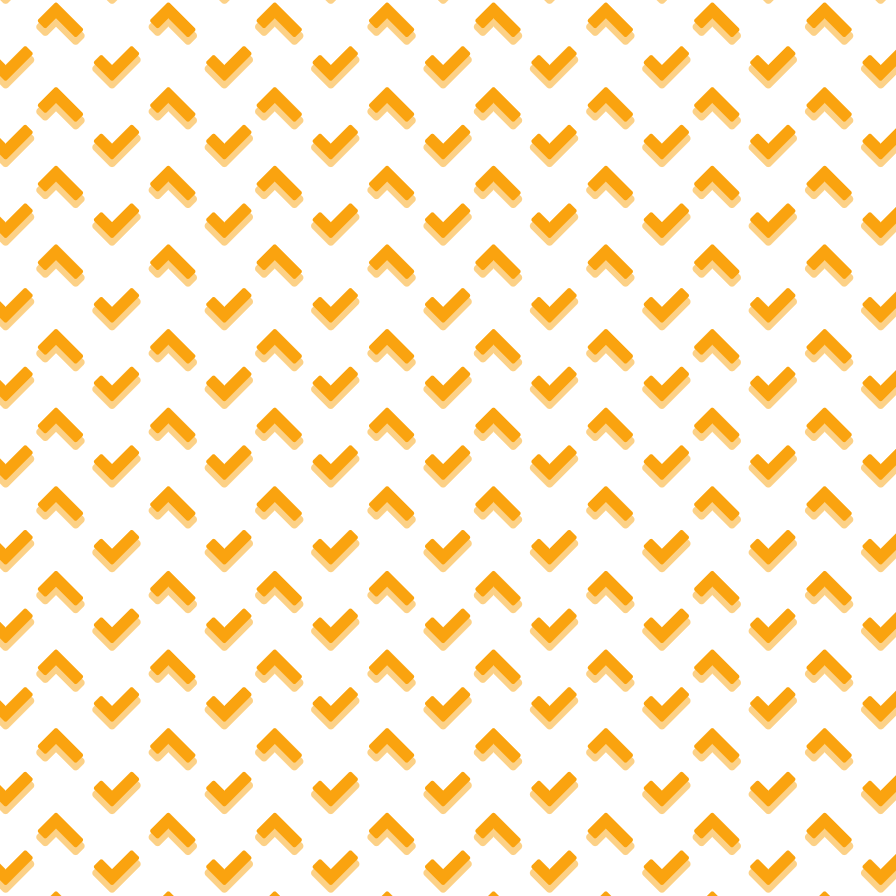
A WebGL 1 fragment shader for this pattern:

```glsl
precision highp float;
// Rows of orange check marks and inverted chevrons with pale drop shadows on white.
uniform vec2 u_resolution;

const float CANVAS = 768.0;                   // design units across the canvas
const vec2 SNAP = vec2(5.068, 5.183);         // grid that positions snap to
const vec2 STEPS = vec2(18.5, 40.0 / 3.0);    // grid steps between repeats
const vec2 CHECK_ORIGIN = vec2(4.8, -2.6);
const vec2 CHEVRON_ORIGIN = vec2(48.0, 1.4);
const float SHADOW_DROP = 5.3;
const float SHADOW_SPREAD = 1.35;

const vec3 PAPER = vec3(1.0);
const vec3 FACE = vec3(0.98, 0.64, 0.06);
const vec3 SHADOW = vec3(0.99, 0.82, 0.53);

// Rounded box from the origin to the given size.
float cornerBox(vec2 p, vec2 size, float radius) {
  vec2 q = abs(p - 0.5 * size) - 0.5 * size + radius;
  return length(max(q, 0.0)) + min(max(q.x, q.y), 0.0) - radius;
}

// Check mark with its outer corner at the origin, opening towards +y.
float checkShape(vec2 p) {
  const float THICK = 10.1;
  const float LONG_ARM = 33.9;
  const float SHORT_ARM = 23.1;
  const float ROUNDING = 1.9;
  vec2 q = vec2(p.x + p.y, p.y - p.x) * 0.70710678;
  return min(cornerBox(q, vec2(LONG_ARM, THICK), ROUNDING),
             cornerBox(q, vec2(THICK, SHORT_ARM), ROUNDING));
}

// Distances to the face (x) and shadow (y) of a lattice of marks, with y down.
// opening is -1 for check marks and +1 for chevrons.
vec2 markLattice(vec2 p, vec2 origin, vec2 rounding, float opening) {
  vec2 cell = floor((p - origin) / (SNAP * STEPS));
  vec2 nearest = vec2(CANVAS);
  for (int j = 0; j < 2; j++) {
    for (int i = 0; i < 2; i++) {
      vec2 id = cell + vec2(float(i), float(j));
      vec2 q = p - origin - SNAP * floor(id * STEPS + rounding);
      vec2 s = q - vec2(0.0, SHADOW_DROP);
      float face = checkShape(vec2(q.x, q.y * opening));
      float shadow = checkShape(vec2(s.x, s.y * opening)) - SHADOW_SPREAD;
      nearest = min(nearest, vec2(face, shadow));
    }
  }
  return nearest;
}

float coverage(float d, float pixel) {
  return clamp(0.5 - d / pixel, 0.0, 1.0);
}

void main() {
  float pixel = CANVAS / u_resolution.y;
  vec2 p = vec2(gl_FragCoord.x, u_resolution.y - gl_FragCoord.y) * pixel;

  // Small offsets keep the snapping clear of whole-number ties.
  vec2 checks = markLattice(p, CHECK_ORIGIN, vec2(0.1, 0.8), -1.0);
  vec2 chevrons = markLattice(p, CHEVRON_ORIGIN, vec2(0.6, 0.8), 1.0);
  vec2 d = min(checks, chevrons);

  vec3 color = mix(PAPER, SHADOW, coverage(d.y, pixel));
  color = mix(color, FACE, coverage(d.x, pixel));
  gl_FragColor = vec4(color, 1.0);
}
```
